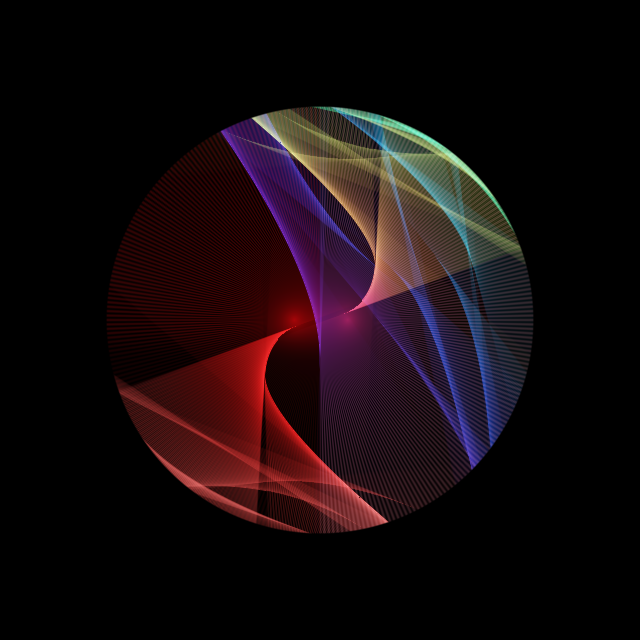
Give the GLSL for this background, as a WebGL 2 fragment shader.

```glsl
#version 300 es
precision highp float;
// A black field holding a disc of string art: sheets of fine threads in red, gold, violet and cyan.
// Each sheet is the set of tangents to a quadratic curve. Solving for the tangents
// through a point gives the thread density, which brightens along the curve itself.
uniform vec2 u_resolution;
out vec4 fragColor;

float cross2(vec2 a, vec2 b) { return a.x * b.y - a.y * b.x; }

// Light at p from the tangents of curve a-b-c; gain.x ahead of the touch point, gain.y behind it
float sheet(vec2 p, vec2 a, vec2 b, vec2 c, vec2 gain, float pixel) {
    a -= p; b -= p; c -= p;
    float ab = cross2(a, b), ac = cross2(a, c), bc = cross2(b, c);
    float curvature = ab - ac + bc;
    float disc = ac * ac - 4.0 * ab * bc;
    float soft = fwidth(disc) + 1e-6;
    float root = sqrt(max(disc, 0.0));
    float light = 0.0;
    for (float side = -1.0; side < 2.0; side += 2.0) {
        float t = (2.0 * ab - ac + side * root) / (2.0 * curvature);
        vec2 from = mix(a, b, t), to = mix(b, c, t);
        float span = length(to - from) + 1e-4;
        float along = -dot(mix(from, to, t), to - from) / span;
        float density = span / sqrt(max(disc, 0.0) + soft);
        float edge = density * pixel + 1e-4;
        float inside = smoothstep(-edge, edge, t) * smoothstep(-edge, edge, 1.0 - t);
        // Threads merge into an even tone when they are too fine to resolve
        float pitch = 1.0 / (130.0 * density * pixel);
        float thread = 1.0 + 0.9 * smoothstep(1.0, 2.2, pitch) * cos(816.814 * t);
        float strength = along > 0.0 ? gain.x : gain.y;
        light += inside * thread * strength * min(density, 14.0) * exp(-0.6 * abs(along));
    }
    return 0.09 * light * smoothstep(-soft, soft, disc);
}

// Sheets that occur twice, turned by half a circle
float warmSheets(vec2 p, float px) {
    float light = sheet(p, vec2(-0.10, -0.025), vec2(-0.25, -0.08), vec2(-0.26, -0.26), vec2(2.3, 0.12), px);
    light += sheet(p, vec2(-0.26, -0.26), vec2(-0.255, -0.46), vec2(0.32, -0.95), vec2(2.3, 0.22), px);
    light += sheet(p, vec2(-0.93, -0.35), vec2(-0.53, -0.545), vec2(-0.25, -0.73), vec2(0.3, 0.3), px);
    light += sheet(p, vec2(0.465, -0.89), vec2(0.06, -0.73), vec2(-0.25, -0.76), vec2(0.4, 0.06), px);
    light += sheet(p, vec2(0.21, -0.98), vec2(-0.17, -0.75), vec2(-0.60, -0.78), vec2(0.5, 0.1), px);
    light += sheet(p, vec2(-0.84, -0.55), vec2(-0.62, -0.80), vec2(-0.05, -1.0), vec2(0.6, 0.6), px);
    return light;
}

// Violet, blue and cyan sheets
float coolSheets(vec2 p, float px) {
    float light = sheet(p, vec2(-0.465, 0.89), vec2(0.015, 0.19), vec2(0.0, -0.2), vec2(0.14, 1.3), px);
    light += sheet(p, vec2(-0.26, 0.98), vec2(0.005, 0.465), vec2(0.25, 0.26), vec2(0.1, 0.8), px);
    light += sheet(p, vec2(0.055, 1.0), vec2(0.63, 0.58), vec2(0.72, 0.25), vec2(0.5, 0.9), px);
    light += sheet(p, vec2(0.28, 0.96), vec2(0.37, 0.52), vec2(0.49, 0.15), vec2(0.2, 0.4), px);
    light += sheet(p, vec2(0.34, 0.24), vec2(0.53, 0.07), vec2(0.68, -0.57), vec2(0.75, 0.2), px);
    light += sheet(p, vec2(0.64, 0.78), vec2(0.69, 0.33), vec2(0.73, 0.13), vec2(0.12, 0.25), px);
    light += sheet(p, vec2(0.55, 0.29), vec2(0.75, 0.035), vec2(0.80, -0.59), vec2(0.7, 0.2), px);
    light += sheet(p, vec2(0.26, 0.02), vec2(0.53, -0.30), vec2(0.73, -0.70), vec2(0.42, 0.2), px);
    return light;
}

// Green sheets along the upper right rim
float rimSheets(vec2 p, float px) {
    return sheet(p, vec2(-0.035, 1.0), vec2(0.41, 0.91), vec2(0.64, 0.78), vec2(0.5), px)
         + sheet(p, vec2(0.28, 0.96), vec2(0.69, 0.78), vec2(0.90, 0.43), vec2(0.9), px);
}

void main() {
    float size = min(u_resolution.x, u_resolution.y);
    vec2 p = 3.0 * (gl_FragCoord.xy - 0.5 * u_resolution) / size;
    float px = 3.0 / size;
    float r = length(p);

    // Colours drift with distance and direction
    vec3 red = mix(vec3(0.90, 0.06, 0.06), vec3(0.95, 0.27, 0.26), smoothstep(0.5, 1.0, r));
    vec3 gold = mix(vec3(0.85, 0.14, 0.22), vec3(0.72, 0.43, 0.18), smoothstep(0.15, 0.5, r));
    gold = mix(gold, vec3(0.62, 0.75, 0.28), smoothstep(0.55, 0.95, r));
    float drift = 0.8 * p.x + 0.5 * p.y;
    vec3 cool = mix(vec3(0.34, 0.13, 0.95), vec3(0.10, 0.25, 0.95), smoothstep(0.1, 0.4, drift));
    cool = mix(cool, vec3(0.06, 0.65, 0.85), smoothstep(0.42, 0.75, drift));

    // Faint spokes through the centre, split by a vertical seam
    float spokes = 1.0 + 0.9 * smoothstep(1.0, 2.2, r / (47.7 * px)) * cos(300.0 * atan(p.y, p.x));
    float seam = smoothstep(-px, px, p.x);
    vec3 fan = mix(vec3(0.085, 0.005, 0.005), vec3(0.09, 0.05, 0.05), seam);
    fan += mix(vec3(0.22, 0.0, 0.0), vec3(0.24, 0.02, 0.30), seam) * exp(-4.0 * r);
    fan *= mix(1.0, 0.35, (1.0 - seam) * smoothstep(0.0, 0.2, -p.y));

    vec3 color = fan * spokes;
    color += red * warmSheets(p, px) + gold * warmSheets(-p, px);
    color += cool * coolSheets(p, px) + vec3(0.12, 0.85, 0.50) * rimSheets(p, px);

    // Two hot cusps beside the centre
    color += vec3(0.6, 0.01, 0.02) * exp(-20.0 * length(p - vec2(-0.12, 0.0)));
    color += vec3(0.5, 0.04, 0.12) * exp(-20.0 * length(p - vec2(0.13, 0.0)));

    color = 1.0 - exp(-1.2 * color);
    fragColor = vec4(color * smoothstep(px, -px, r - 1.0), 1.0);
}
```
